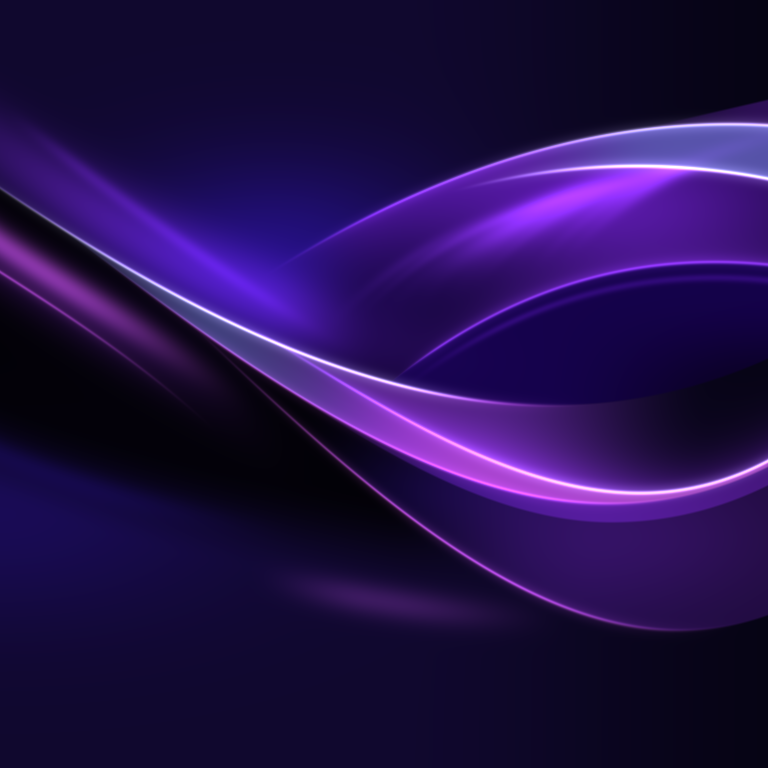
Give the GLSL for this background, as a Shadertoy shader.

```glsl
// Draws glowing violet ribbons sweeping through a dark indigo backdrop.

const vec3 NIGHT  = vec3(.062, .03, .18);
const vec3 INK    = vec3(.018, .012, .065);
const vec3 BLUE   = vec3(.09, .035, .38);
const vec3 INDIGO = vec3(.085, .005, .31);
const vec3 PURPLE = vec3(.3, .09, .5);
const vec3 VIOLET = vec3(.44, .18, .68);
const vec3 PINK   = vec3(.68, .28, .74);
const vec3 ICE    = vec3(.36, .37, .7);
const vec3 WHITE  = vec3(.8, .76, .94);
const float EDGE = .002;   // softness of the sheet borders
const float HAIR = .0024;  // width of the bright rims
const int STREAKS = 9;     // light streaks inside the loop

float hash(float n) { return fract(sin(n * 12.9898) * 43758.5453); }

// Cubic through four heights spaced evenly from x0 to x1
float arc(float x, float x0, float x1, vec4 h) {
    float t = 3. * (x - x0) / (x1 - x0);
    vec3 d = h.yzw - h.xyz;
    vec2 e = d.yz - d.xy;
    return h.x + t * (d.x + (t - 1.) * (e.x / 2. + (t - 2.) * (e.y - e.x) / 6.));
}

float ramp(float a, float b, float x) { return smoothstep(a, b, x); }
float above(float d) { return ramp(-EDGE, EDGE, d); }
float glow(float d, float w) { return exp(-d * d / (w * w)); }
float falloff(float d, float w) { return exp(-max(d, 0.) / w); }

float span(float x, float a, float b, float c, float d) {
    return ramp(a, b, x) * (1. - ramp(c, d, x));
}

float blob(vec2 p, vec2 center, vec2 radius) {
    vec2 q = (p - center) / radius;
    return exp(-dot(q, q));
}

// Sharp thread with a soft halo
float rim(float d) { return glow(d, HAIR) + .22 * glow(d, HAIR * 4.); }

void mainImage(out vec4 fragColor, in vec2 fragCoord) {
    vec2 p = fragCoord / iResolution.xy;
    float x = p.x, y = p.y;

    // Signed heights over the guiding curves
    float crest  = y - arc(x, 0., .75, vec4(.755, .605, .504, .473));
    float belly  = y - arc(x, .25, 1., vec4(.577, .423, .346, .392));
    float fold   = y - arc(x, .333, 1., vec4(.57, .44, .362, .4));
    float keel   = y - arc(x, .25, 1., vec4(.577, .353, .204, .199));
    float roof   = y - arc(x, .333, 1., vec4(.633, .753, .822, .837));
    float inner  = y - arc(x, .583, 1., vec4(.749, .777, .783, .767));
    float eye    = y - arc(x, .521, 1., vec4(.512, .607, .652, .655));
    float beam   = y - arc(x, 0., .333, vec4(.684, .613, .544, .466));
    float thread = y - arc(x, 0., .333, vec4(.646, .573, .49, .388));
    float tide   = y - arc(x, 0., .5, vec4(.411, .353, .314, .284));
    float wisp   = y - arc(x, 0., .5, vec4(.86, .735, .62, .525));
    float ember  = y - arc(x, .35, .7, vec4(.245, .222, .205, .195));
    float over = above(crest), under = above(-belly);

    // Backdrop, blue glows and the shadow under the ribbon
    vec3 col = mix(NIGHT, INK, .9 * ramp(.5, 1.05, x));
    col += BLUE * .85 * blob(p, vec2(.36, .66), vec2(.22, .13));
    col += BLUE * .4 * blob(p, vec2(0, .33), vec2(.32, .14));
    col *= 1. - .86 * above(-crest) * ramp(-.06, .07, tide) * ramp(.7, .5, x);
    col += BLUE * .25 * glow(tide, .018) * ramp(.4, .1, x);

    // Haze along the top of the ribbon
    col += over * PURPLE * .65 * glow(crest - .05, .052) * span(x, -.2, .15, .45, .75);
    col += over * PURPLE * .35 * glow(wisp, .012) * span(x, 0., .12, .2, .5);

    // Pink beams at the left
    col += under * PINK * .62 * glow(beam, .022) * ramp(.34, .05, x);
    col += under * PURPLE * .4 * glow(beam + .02, .045) * ramp(.4, .1, x);
    col += PINK * .5 * rim(thread) * ramp(.29, .02, x);

    // Loop interior: indigo eye below, purple veil above
    float loopMask = over * above(-roof) * ramp(.34, .5, x);
    float veil = loopMask * above(eye);
    float dusk = 1. - .6 * ramp(.62, .47, y) * ramp(.7, 1., x);
    col = mix(col, INDIGO * dusk, .9 * loopMask * above(-eye));
    col = mix(col, vec3(.085, .015, .23), veil * .75);
    col += veil * PURPLE * .85 * blob(p, vec2(.79, .73), vec2(.25, .09));
    col += veil * PURPLE * .5 * falloff(-roof, .04);
    for (int i = 0; i < STREAKS; i++) {
        float k = float(i);
        float s = x - .42 - .038 * k;
        float path = .8 + .011 * k - .23 * exp(-4.5 * s);
        float light = (.1 + .25 * hash(k + 7.)) * span(s, 0., .14, .18, .42);
        col += veil * VIOLET * light * glow(y - path, .006 + .018 * hash(k + 1.));
    }
    float eyeFade = ramp(.51, .68, x);
    col += VIOLET * .65 * rim(eye) * ramp(.51, .58, x);
    col += VIOLET * .3 * eyeFade * veil * falloff(eye, .025);
    col += PURPLE * .35 * glow(eye + .02, .005) * eyeFade;

    // Icy sheet along the roof, with a faint sheet behind it
    float ice = above(-roof) * above(inner) * ramp(.53, .9, x);
    col = mix(col, mix(VIOLET * .8, ICE, ramp(.6, .85, x)), ice * .85);
    col += PURPLE * .5 * above(roof) * above(.64 + .23 * x - y) * ramp(.8, 1., x);
    col += mix(VIOLET, WHITE, ramp(.45, .9, x)) * .65 * rim(roof) * ramp(.34, .53, x);
    col += WHITE * .85 * rim(inner) * ramp(.58, .83, x);

    // Lower sheet between the belly and the keel
    float sheet = under * above(keel) * ramp(.24, .3, x);
    float sheen = .75 + .5 * blob(p, vec2(.82, .3), vec2(.2, .09));
    col += sheet * PURPLE * .44 * sheen * ramp(.4, .78, x);
    col += sheet * BLUE * .35 * blob(p, vec2(.53, .36), vec2(.12, .07));
    float hem = belly + .024 * ramp(.3, .8, x);
    col += under * above(hem) * PURPLE * .45 * ramp(.3, .6, x);
    col += PINK * .75 * rim(keel) * span(x, .22, .55, .65, .98);
    col += PINK * .25 * glow(ember, .022) * span(x, .32, .48, .5, .75);

    // Main ribbon: lavender, then violet, fading to the right
    float ribbon = above(-crest) * above(belly);
    float body = span(x, .02, .3, .62, .93) * (.62 + .25 * glow(belly, .06));
    col = mix(col, mix(ICE * .8, VIOLET, ramp(.25, .55, x)), ribbon * body);
    col += ribbon * PURPLE * .75 * falloff(fold, .03) * ramp(.35, .65, x);
    col = mix(col, PINK, .7 * ribbon * above(-fold) * ramp(.4, .65, x));
    col += mix(WHITE, PINK, ramp(.5, .68, x)) * .9 * rim(crest) * span(x, -.15, .33, .5, .78);
    col += mix(VIOLET, WHITE, ramp(.4, .8, x)) * .75 * rim(fold) * ramp(.3, .5, x);
    col += PINK * .55 * rim(belly) * span(x, .1, .32, .65, .95);

    fragColor = vec4(clamp(col, 0., 1.), 1);
}
```
